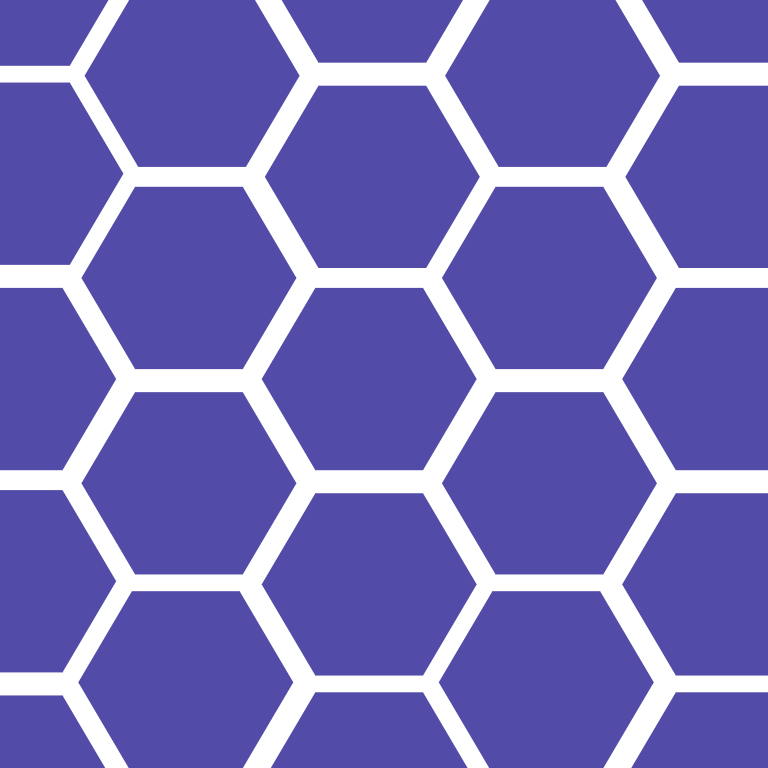
Write a WebGL 2 fragment shader that draws this pattern.

```glsl
#version 300 es
precision highp float;

#define COLUMN_PITCH 0.2347
#define HALF_ROW_PITCH 0.13164
#define FIRST_CENTER vec2(0.0113, -0.0371)
#define HEX_RADIUS 0.1400
#define HEX_HALF_HEIGHT 0.1187
#define HEX_HALF_FLAT 0.0701
#define SNAP_STEP 0.0041
#define FILL_COLOR vec3(0.320, 0.298, 0.660)
#define GAP_COLOR vec3(1.0)

uniform vec2 u_resolution;
out vec4 fragColor;

const int COLUMNS = 5;
const int HALF_ROWS = 9;

// Uneven gaps: each half row slips by whole snap steps
vec2 rowSlip(int row) {
    float x = row < 3 ? 1.0 : (row == 7 ? -1.0 : 0.0);
    float y = row == 0 ? 0.0 : (row == 5 || row == 6 ? 2.0 : 1.0);
    return vec2(x, y);
}

// The left column slips a little further
vec2 leftColumnSlip(int row) {
    float x = row < 3 ? 1.3 : 0.0;
    float y = row == 4 ? 0.0 : (row % 8 == 0 ? 1.0 : -1.0);
    return vec2(x, y);
}

vec2 cellCenter(int column, int row) {
    vec2 slip = rowSlip(row);
    if (column == 0) slip += leftColumnSlip(row);
    return FIRST_CENTER + vec2(column, row) * vec2(COLUMN_PITCH, HALF_ROW_PITCH)
        + slip * SNAP_STEP;
}

// Flat-topped hexagon with sharp corners
float hexDistance(vec2 p) {
    p = abs(p);
    vec2 sideNormal = normalize(vec2(HEX_HALF_HEIGHT, HEX_RADIUS - HEX_HALF_FLAT));
    float side = dot(p - vec2(HEX_RADIUS, 0.0), sideNormal);
    return max(p.y - HEX_HALF_HEIGHT, side);
}

void main() {
    vec2 uv = gl_FragCoord.xy / u_resolution;
    vec2 p = vec2(uv.x, 1.0 - uv.y); // rows count down from the top

    // Nearest cell in the staggered columns
    float nearest = 1.0;
    for (int column = 0; column < COLUMNS; column++) {
        for (int row = column % 2; row < HALF_ROWS; row += 2) {
            nearest = min(nearest, hexDistance(p - cellCenter(column, row)));
        }
    }

    // One-pixel smooth edge
    float pixelsPerUnit = min(u_resolution.x, u_resolution.y);
    float coverage = clamp(0.5 - nearest * pixelsPerUnit, 0.0, 1.0);
    fragColor = vec4(mix(GAP_COLOR, FILL_COLOR, coverage), 1.0);
}
```
